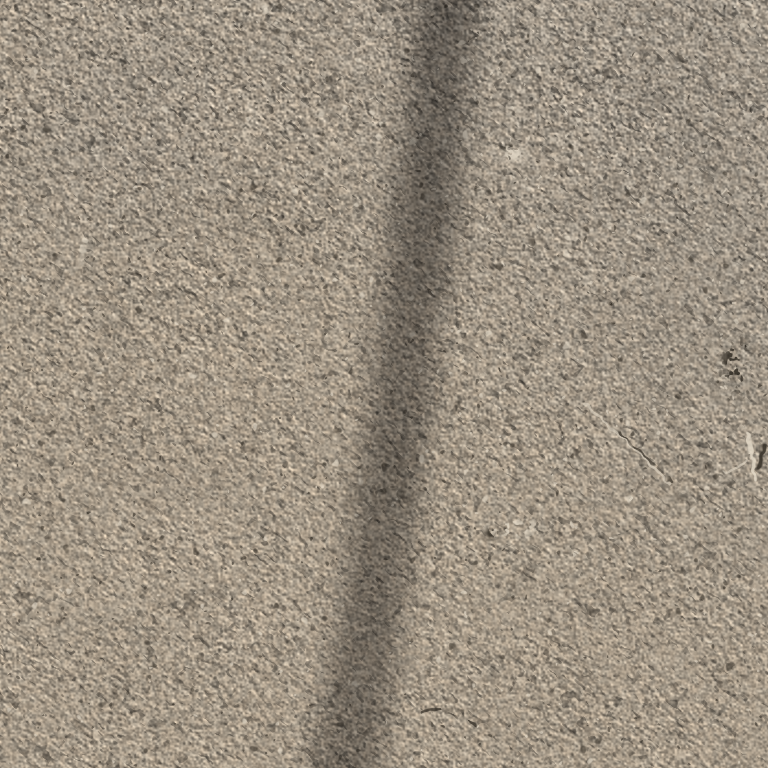
This texture is drawn by a Shadertoy shader. Its source:

```glsl
float hash(vec2 p) {
    vec3 q = fract(vec3(p.xyx) * 0.1031);
    q += dot(q, q.yzx + 33.33);
    return fract((q.x + q.y) * q.z);
}

float noise(vec2 p) {
    vec2 i = floor(p), f = fract(p);
    f = f * f * (3.0 - 2.0 * f);
    return mix(mix(hash(i), hash(i + vec2(1, 0)), f.x),
               mix(hash(i + vec2(0, 1)), hash(i + 1.0), f.x), f.y);
}

float fbm(vec2 p) {
    float sum = 0.0, amp = 0.5;
    for (int i = 0; i < 4; i++) {
        sum += amp * noise(p);
        p = mat2(1.6, 1.2, -1.2, 1.6) * p + 17.3;
        amp *= 0.5;
    }
    return sum;
}

// Coordinates along and across the falling diagonal of the grain
vec2 grainSpace(vec2 p) {
    return vec2(dot(p, vec2(0.8, -0.6)), dot(p, vec2(0.6, 0.8))) + 3.0;
}

float grainHeight(vec2 p) {
    vec2 q = grainSpace(p);
    return 0.55 * noise(q * vec2(140, 240)) + 0.45 * noise(q * vec2(250, 350) + 41.0);
}

float segment(vec2 p, vec2 a, vec2 b) {
    vec2 d = b - a;
    return length(p - a - d * clamp(dot(p - a, d) / dot(d, d), 0.0, 1.0));
}

float stroke(vec2 p, vec2 a, vec2 b, float width) {
    return 1.0 - smoothstep(width * 0.4, width * 1.4, segment(p, a, b));
}

// Irregular small marks, one candidate per cell
float specks(vec2 p, float cells, float density, float seed) {
    vec2 id = floor(p * cells);
    vec2 center = 0.25 + 0.5 * vec2(hash(id + seed), hash(id + seed + 51.7));
    float present = step(hash(id + seed + 93.1), density);
    float radius = mix(0.0016, 0.0045, pow(hash(id + seed + 27.9), 4.0));
    float d = length((fract(p * cells) - center) / cells);
    return present * (1.0 - smoothstep(radius * 0.5, radius * 1.4, d));
}

// Broken fragments gathered around a point
float cluster(vec2 p, vec2 center, vec2 size, float threshold, float seed) {
    vec2 d = (p - center) / size;
    float fragments = 0.6 * noise(p * 150.0 + seed) + 0.4 * noise(p * 290.0 + seed);
    return exp(-dot(d, d)) * smoothstep(threshold, threshold + 0.2, fragments);
}

void mainImage(out vec4 fragColor, in vec2 fragCoord) {
    vec2 p = fragCoord / iResolution.xy;
    vec2 wobble = vec2(noise(p * 150.0), noise(p * 150.0 + 80.0)) - 0.5;
    vec2 w = p + 0.005 * wobble;

    // Warm ground with cooler upper corners
    vec2 patchOffset = (p - vec2(0.12, 0.83)) * 6.0;
    float cool = 0.8 * smoothstep(0.55, 1.25, p.x * 0.6 + p.y * 0.75)
               + 0.5 * exp(-dot(patchOffset, patchOffset));
    vec3 color = mix(vec3(0.643, 0.595, 0.528), vec3(0.602, 0.568, 0.520), clamp(cool, 0.0, 1.0));
    color *= 0.98 + 0.07 * fbm(p * 7.0);

    // Relief lit across the grain
    vec2 lightStep = vec2(0.0009, 0.0013);
    float relief = grainHeight(p + lightStep) - grainHeight(p - lightStep);
    float roughness = 0.92 + 0.2 * smoothstep(0.3, 1.0, p.y) + 0.3 * (noise(p * 14.0) - 0.5);
    float grain = 0.46 * relief + 0.42 * (noise(p * 350.0) - 0.5) + 0.06 * (noise(p * 110.0) - 0.5);
    color *= 1.0 + roughness * grain;

    // Sparse shaded crevices between grains
    float crevice = noise(grainSpace(w) * vec2(130, 235) + 70.0);
    color *= 1.0 - 0.28 * roughness * smoothstep(0.68, 0.92, crevice);
    color *= 1.0 + 0.025 * (noise(p * 160.0 + 9.0) - 0.5) * vec3(1, 0, -1);

    // Scattered pale stones and dark pits
    float pale = 0.0, pits = 0.0;
    for (int i = 0; i < 3; i++) {
        float k = float(i);
        pale += specks(w, 25.0 + 17.0 * k, 0.05 + 0.14 * p.x * p.y, 7.0 + 31.0 * k);
        pits += specks(w, 27.0 + 19.0 * k, 0.06, 113.0 + 29.0 * k);
    }
    pale *= 0.75;
    pits *= 0.65;

    // Chipped hollows
    pale += 1.4 * cluster(p, vec2(0.668, 0.800), vec2(0.013, 0.010), 0.30, 4.0);
    pits += cluster(p, vec2(0.661, 0.808), vec2(0.010, 0.005), 0.40, 12.0);
    pits += 1.4 * cluster(p, vec2(0.957, 0.525), vec2(0.018, 0.034), 0.50, 23.0);
    pale += 0.6 * cluster(p, vec2(0.950, 0.520), vec2(0.025, 0.035), 0.60, 35.0);
    pale += 1.3 * cluster(p, vec2(0.668, 0.312), vec2(0.032, 0.012), 0.50, 47.0);
    pits += 1.2 * cluster(p, vec2(0.640, 0.306), vec2(0.009, 0.007), 0.32, 58.0);
    pits += 0.6 * cluster(p, vec2(0.500, 0.360), vec2(0.032, 0.018), 0.48, 66.0);
    pits += 0.7 * cluster(p, vec2(0.950, 0.130), vec2(0.012), 0.48, 71.0);
    pits += stroke(w, vec2(0.988, 0.392), vec2(0.995, 0.420), 0.0035);
    pale += stroke(w, vec2(0.974, 0.435), vec2(0.984, 0.375), 0.0026);
    pale += 0.7 * stroke(w, vec2(0.945, 0.385), vec2(0.972, 0.400), 0.002);

    // Diagonal crack with a lit lower lip
    vec2 start = vec2(0.765, 0.475), bend = vec2(0.822, 0.425), end = vec2(0.875, 0.372);
    float broken = smoothstep(0.25, 0.6, noise(p * 95.0 + 6.0));
    pits += 0.8 * broken * stroke(w, bend - vec2(0.025, -0.022), end, 0.0017);
    vec2 lip = w + vec2(0.002, 0.003);
    pale += 0.7 * max(stroke(lip, start, bend, 0.002), stroke(lip, bend, end, 0.0018));

    // Small curled fissure near the lower edge
    pits += 0.8 * stroke(w, vec2(0.548, 0.074), vec2(0.573, 0.077), 0.0017);
    pits += 0.6 * broken * stroke(w, vec2(0.573, 0.077), vec2(0.598, 0.064), 0.0014);
    pits += 0.9 * stroke(w, vec2(0.610, 0.061), vec2(0.618, 0.057), 0.0018);
    pits += 0.9 * stroke(w, vec2(0.049, 0.273), vec2(0.053, 0.273), 0.0025);

    color = mix(color, vec3(0.89, 0.85, 0.78), 0.85 * clamp(pale, 0.0, 1.0));
    color = mix(color, vec3(0.19, 0.17, 0.14), 0.85 * clamp(pits, 0.0, 1.0));

    // Soft slanting shadow, wider below, with a faint separate stain
    float axis = 0.450 + 0.166 * p.y - 0.034 * p.y * p.y;
    float offset = abs(p.x - axis + 0.004 * (noise(p * 28.0) - 0.5));
    float shadow = 1.0 - smoothstep(0.008, 0.080 - 0.008 * p.y, offset);
    color *= mix(vec3(1.0), vec3(0.69, 0.69, 0.695) - 0.05 * p.y, shadow);
    vec2 stain = (p - vec2(0.684, 0.252)) / vec2(0.018, 0.016);
    color *= 1.0 - 0.12 * exp(-dot(stain, stain));

    fragColor = vec4(clamp(color, 0.0, 1.0), 1.0);
}
```
